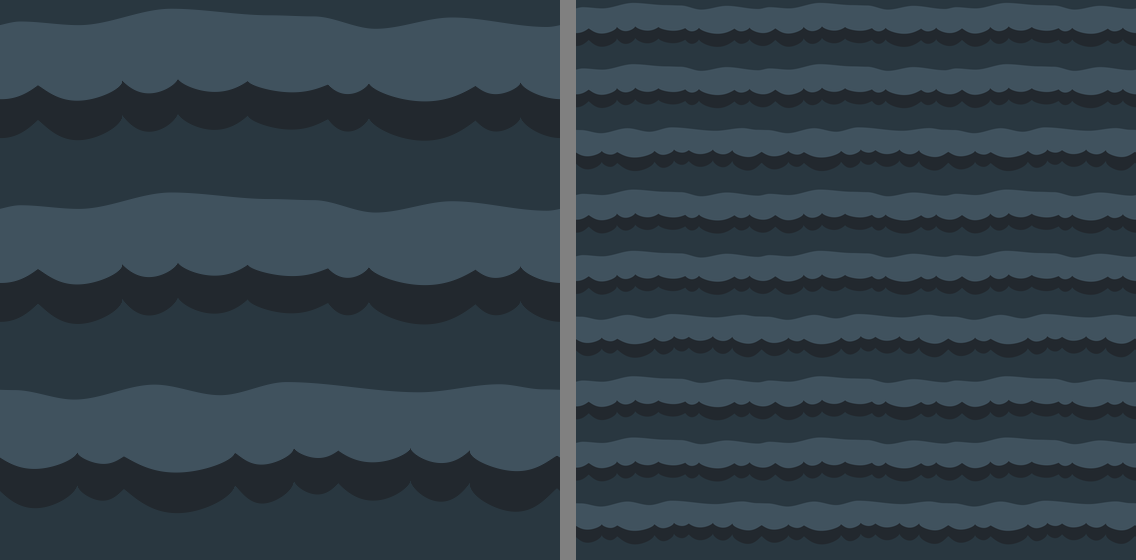
Left: one tile. Right: repeated 3 by 3.
Reproduce this pattern procedurally as a WebGL 1 fragment shader.

```glsl
precision highp float;
// Three stacked wavy cloud bands with scalloped undersides and dark scalloped shadows.
uniform vec2 u_resolution;

const float SIDE = 768.0;       // design units along one canvas side
const float ROW_STEP = 252.0;   // distance between bands
const vec3 GROUND = vec3(0.162, 0.217, 0.251);
const vec3 CLOUD = vec3(0.250, 0.320, 0.370);
const vec3 SHADOW = vec3(0.132, 0.158, 0.180);

// Wrapping smooth curve through (x, height) knots.
float crestHeight(float x, vec2 knots[8]) {
  if (x > knots[7].x) x -= SIDE;
  vec2 left = knots[7] - vec2(SIDE, 0.0);
  float height = left.y;
  for (int i = 0; i < 8; i++) {
    vec2 right = knots[i];
    height += (right.y - left.y) * smoothstep(left.x, right.x, x);
    left = right;
  }
  return height;
}

// Wrapping chain of sagging arcs; each cusp is (x, height, sag of the arc to its left).
// Returns the height of the chord and the sag below it.
vec2 scallop(float x, vec3 cusps[8]) {
  if (x > cusps[7].x) x -= SIDE;
  vec3 left = cusps[7] - vec3(SIDE, 0.0, 0.0);
  vec2 arc = vec2(left.y, 0.0);
  for (int i = 0; i < 8; i++) {
    vec3 right = cusps[i];
    if (x >= left.x && x <= right.x) {
      float t = (x - left.x) / (right.x - left.x);
      // The arc is steeper beside its higher cusp.
      float power = 0.85 - 0.083 * (left.y - right.y) * (t - 0.5);
      float bulge = pow(max(4.0 * t * (1.0 - t), 0.0001), power);
      arc = vec2(mix(left.y, right.y, t), right.z * bulge);
    }
    left = right;
  }
  return arc;
}

// Antialiased coverage of the strip between two heights.
float strip(float y, float top, float bottom, float pixel) {
  return clamp((y - top) / pixel + 0.5, 0.0, 1.0)
       * clamp((bottom - y) / pixel + 0.5, 0.0, 1.0);
}

// Paints one band: shadow first, then the cloud over it.
vec3 paintBand(vec3 color, float y, float crest, vec2 arc,
               float shadowDrop, float shadowSag, float pixel) {
  float lip = arc.x + arc.y;
  float shadowEdge = arc.x + shadowDrop + arc.y * shadowSag;
  color = mix(color, SHADOW, strip(y, crest + 20.0, shadowEdge, pixel));
  return mix(color, CLOUD, strip(y, crest, lip, pixel));
}

void main() {
  vec2 p = gl_FragCoord.xy / u_resolution * SIDE;
  p.y = SIDE - p.y;
  float pixel = SIDE / u_resolution.y;

  // Upper band profile, heights measured downward.
  vec2 crestA[8];
  crestA[0] = vec2(28.0, 29.5);
  crestA[1] = vec2(108.0, 34.5);
  crestA[2] = vec2(235.0, 12.0);
  crestA[3] = vec2(370.0, 21.0);
  crestA[4] = vec2(430.0, 22.5);
  crestA[5] = vec2(515.0, 39.5);
  crestA[6] = vec2(620.0, 24.0);
  crestA[7] = vec2(750.0, 37.0);
  vec3 lipA[8];
  lipA[0] = vec3(52.0, 117.0, 21.0);
  lipA[1] = vec3(168.0, 111.0, 24.0);
  lipA[2] = vec3(244.0, 108.0, 18.5);
  lipA[3] = vec3(340.0, 111.0, 16.5);
  lipA[4] = vec3(450.0, 116.0, 13.0);
  lipA[5] = vec3(506.0, 114.0, 14.0);
  lipA[6] = vec3(652.0, 118.0, 23.0);
  lipA[7] = vec3(714.0, 113.0, 13.5);

  // Lowest band profile, nearly a mirrored variation.
  vec2 crestB[8];
  crestB[0] = vec2(20.0, 31.0);
  crestB[1] = vec2(102.0, 44.0);
  crestB[2] = vec2(212.0, 23.5);
  crestB[3] = vec2(302.0, 38.0);
  crestB[4] = vec2(393.0, 20.0);
  crestB[5] = vec2(575.0, 34.0);
  crestB[6] = vec2(685.0, 23.0);
  crestB[7] = vec2(745.0, 30.0);
  vec3 lipB[8];
  lipB[0] = vec3(106.0, 116.0, 20.5);
  lipB[1] = vec3(170.0, 122.0, 13.0);
  lipB[2] = vec3(322.0, 117.0, 24.5);
  lipB[3] = vec3(403.0, 110.0, 19.5);
  lipB[4] = vec3(464.0, 114.0, 12.0);
  lipB[5] = vec3(563.0, 111.0, 17.5);
  lipB[6] = vec3(644.0, 114.0, 18.5);
  lipB[7] = vec3(764.0, 121.0, 24.5);

  float upperCrest = crestHeight(p.x, crestA);
  vec2 upperArc = scallop(p.x, lipA);
  vec3 color = GROUND;
  for (int row = 0; row < 2; row++) {
    float y = p.y - ROW_STEP * float(row);
    color = paintBand(color, y, upperCrest, upperArc, 47.5, 1.28, pixel);
  }
  color = paintBand(color, p.y - 2.0 * ROW_STEP, crestHeight(p.x, crestB),
                    scallop(p.x, lipB), 44.7, 1.45, pixel);
  gl_FragColor = vec4(color, 1.0);
}
```
